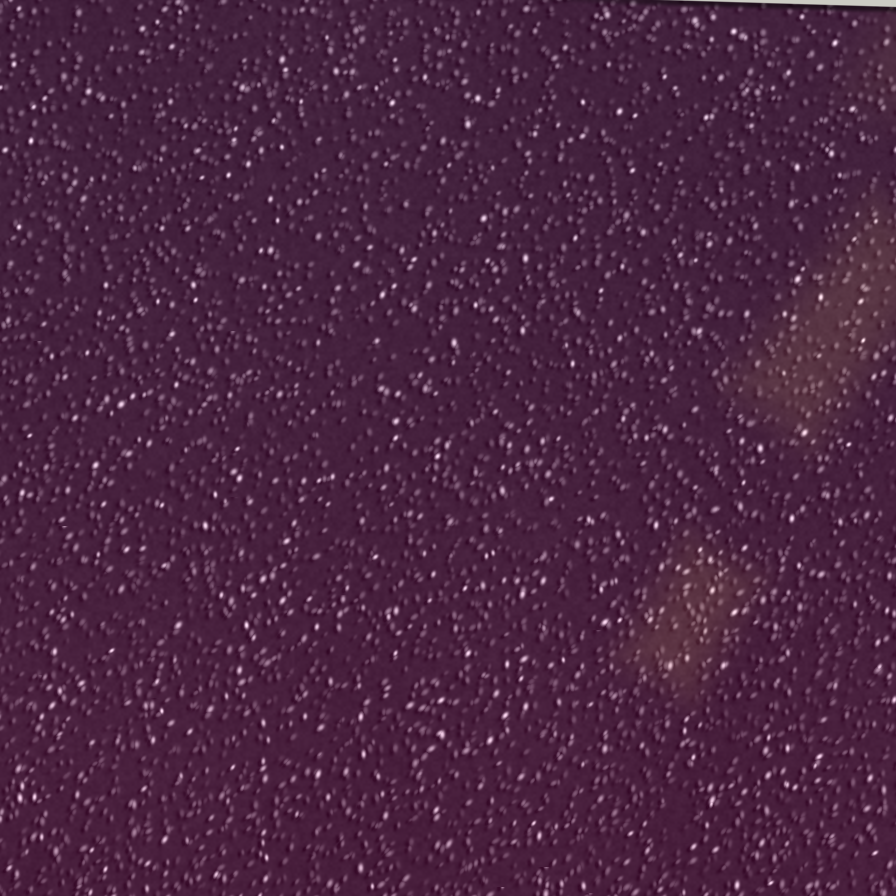
This texture is drawn by a Shadertoy shader. Its source:

```glsl
#define FLAKE_CELLS 70.0
#define FLAKE_RADIUS 0.0031
#define FLAKE_SHARE 0.52
#define HALO_DEPTH 0.075
#define GRAIN_AMOUNT 0.045
#define PLUM_TOP vec3(0.262, 0.130, 0.240)
#define PLUM_BOTTOM vec3(0.285, 0.122, 0.238)
#define BROWN_SHEEN vec3(0.085, 0.085, 0.030)
#define EDGE_WHITE vec3(0.80, 0.80, 0.77)

float hash(vec2 p) {
    vec3 q = fract(p.xyx * vec3(0.1031, 0.1030, 0.0973));
    q += dot(q, q.yzx + 33.33);
    return fract((q.x + q.y) * q.z);
}

float valueNoise(vec2 p) {
    vec2 cell = floor(p), f = fract(p);
    f = f * f * (3.0 - 2.0 * f);
    return mix(mix(hash(cell), hash(cell + vec2(1, 0)), f.x),
               mix(hash(cell + vec2(0, 1)), hash(cell + vec2(1, 1)), f.x), f.y);
}

vec2 rotate(vec2 p, float angle) {
    float c = cos(angle), s = sin(angle);
    return vec2(c * p.x + s * p.y, c * p.y - s * p.x);
}

// Soft tilted box, 1 inside and 0 outside
float softBox(vec2 p, vec2 halfSize, float angle, float blur) {
    vec2 d = abs(rotate(p, angle)) - halfSize;
    float dist = length(max(d, 0.0)) + min(max(d.x, d.y), 0.0);
    return 1.0 - smoothstep(-blur, blur, dist);
}

// Scattered metal flakes: x = bright glint, y = dark rim beside it
vec2 flakes(vec2 uv, float seed) {
    vec2 grid = uv * FLAKE_CELLS + seed * 0.37;
    vec2 home = floor(grid);
    vec2 result = vec2(0.0);
    for (int j = -1; j <= 1; j++)
    for (int i = -1; i <= 1; i++) {
        vec2 cell = home + vec2(i, j);
        vec2 id = cell + seed * 91.0;
        float cluster = 0.3 * (valueNoise(cell * 0.22 + seed) - 0.5);
        float share = FLAKE_SHARE + cluster + 0.12 * (0.5 - uv.y);
        if (hash(id + 11.3) > share) continue;

        vec2 jitter = vec2(hash(id + 3.1), hash(id + 57.7));
        vec2 offset = (grid - cell - jitter) / FLAKE_CELLS;
        float power = hash(id + 23.9);
        float peak = 0.07 + 0.21 * power + 0.45 * pow(power, 10.0);

        // Flakes lean right, longer towards the bottom
        float angle = 1.15 + 1.1 * (hash(id + 71.2) - 0.5);
        float stretch = mix(1.65, 1.1, uv.y) + 0.3 * hash(id + 5.5);
        float radius = FLAKE_RADIUS * mix(0.75, 1.2, hash(id + 41.0));
        vec2 shape = radius * vec2(stretch, 1.0) / sqrt(stretch);
        vec2 q = rotate(offset, angle) / shape;
        vec2 rim = rotate(offset + vec2(0.0042, 0.0026), angle) / (shape * 1.15);
        result.x = max(result.x, peak * exp(-pow(dot(q, q), 1.2)));
        result.y = max(result.y, (0.6 + power) * exp(-dot(rim, rim)));
    }
    return result;
}

void mainImage(out vec4 fragColor, in vec2 fragCoord) {
    vec2 uv = fragCoord / iResolution.xy;

    // Plum paint with slow drift in tone
    vec3 color = mix(PLUM_BOTTOM, PLUM_TOP, smoothstep(0.0, 0.9, uv.y));
    color += 0.014 * (valueNoise(uv * 5.0) - 0.5);

    // Warm reflections on the right
    float sheen = softBox(uv - vec2(0.77, 0.31), vec2(0.075, 0.045), 1.05, 0.035);
    sheen += softBox(uv - vec2(0.94, 0.64), vec2(0.13, 0.055), 0.92, 0.04);
    sheen += 0.6 * softBox(uv - vec2(1.0, 0.93), vec2(0.05, 0.03), 1.1, 0.05);
    color += BROWN_SHEEN * sheen;

    // Fine grain of the surface
    float grain = 0.6 * valueNoise(uv * 190.0) + 0.4 * valueNoise(uv * 330.0 + 17.0);
    color += GRAIN_AMOUNT * (grain - 0.5);

    // Two layers of flakes
    vec2 a = flakes(uv, 1.0), b = flakes(uv, 2.0);
    float glint = max(a.x, b.x) + 0.3 * min(a.x, b.x);
    float rim = min(max(a.y, b.y), 1.0) * (1.0 - smoothstep(0.02, 0.12, glint));
    color -= HALO_DEPTH * rim * vec3(0.85, 1.0, 0.95);
    color += glint * vec3(1.0, 1.02, 1.0);

    // Thin pale border with a dark seam at the upper right
    float border = 1.0 - 0.03 * (uv.x - 0.74);
    color *= 1.0 - 0.5 * smoothstep(0.55, 0.8, uv.x) * smoothstep(border - 0.009, border - 0.002, uv.y);
    color = mix(color, EDGE_WHITE, smoothstep(border - 0.001, border + 0.001, uv.y));

    fragColor = vec4(clamp(color, 0.0, 1.0), 1.0);
}
```
